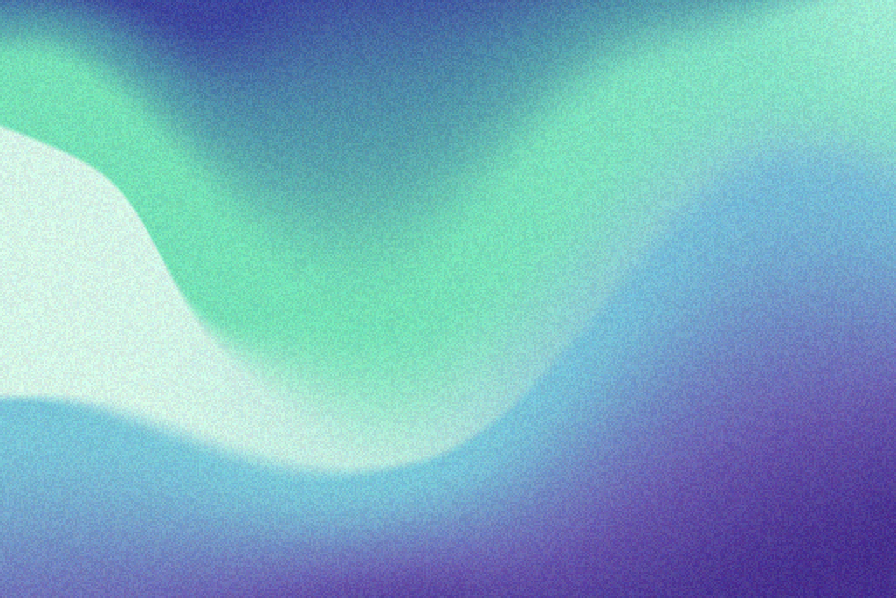
This background is drawn by a WebGL 2 fragment shader. Its source:

```glsl
#version 300 es
precision highp float;
// Soft flowing ribbons of white, mint, blue and indigo under a fine colour grain.
uniform vec2 u_resolution;
out vec4 fragColor;

float ramp(float a, float b, float x) { return smoothstep(a, b, x); }

// Lower rim of the pale ribbon: shallow trough, then a tall crest at the right.
float lowerRim(float x) {
  return 0.335 - 0.125 * ramp(0.05, 0.56, x) + 0.03 * ramp(0.58, 0.8, x)
       + 0.5 * ramp(0.7, 1.32, x) - 0.04 * ramp(1.36, 1.56, x);
}

// Upper rim: rounded shoulder at the left that later runs along the lower rim.
float upperRim(float x) {
  float shoulder = 0.676 - 0.38 * x - 0.114 * tanh((x - 0.268) / 0.075);
  float follow = lowerRim(x) + 0.125 - 0.08 * ramp(0.95, 1.35, x);
  return mix(shoulder, follow, ramp(0.5, 0.8, x));
}

// Sky above the ribbon: mint valley rising through teal to navy.
vec3 upperColor(vec2 p) {
  float mintLine = 0.9 - 0.4 * ramp(0.05, 0.58, p.x) + 0.37 * ramp(0.6, 1.1, p.x)
                 + 0.15 * ramp(1.0, 1.55, p.x);
  float dip = (p.x - 0.36) / 0.16;
  float navyLine = 1.025 - 0.09 * exp(-dip * dip) + 0.1 * ramp(0.65, 1.3, p.x);
  float t = (p.y - mintLine) / (navyLine - mintLine);
  vec3 mint = mix(vec3(0.46, 0.88, 0.72), vec3(0.51, 0.88, 0.77), ramp(0.6, 1.3, p.x));
  mint = mix(mint, vec3(0.62, 0.92, 0.83), 1.0 - ramp(0.0, 0.28, distance(p, vec2(1.5, 1.0))));
  vec3 color = mix(mint, vec3(0.32, 0.59, 0.67), ramp(-0.06, 0.64, t));
  return mix(color, vec3(0.24, 0.28, 0.62), ramp(0.5, 1.15, t));
}

// Water below the ribbon: blue sinking through violet to indigo.
vec3 lowerColor(vec2 p) {
  float rim = lowerRim(p.x);
  float violetLine = -0.015 + 0.12 * p.x + 0.22 * ramp(0.8, 1.38, p.x);
  float depth = (rim - p.y) / (rim - violetLine);
  vec3 blue = mix(vec3(0.48, 0.78, 0.85), vec3(0.46, 0.73, 0.84), ramp(0.6, 1.3, p.x));
  vec3 color = mix(blue, vec3(0.42, 0.36, 0.69), ramp(0.1, 1.35, depth));
  return mix(color, vec3(0.28, 0.19, 0.56), ramp(0.95, 1.95, depth));
}

// Three independent random values per cell.
vec3 hash3(vec2 cell) {
  vec3 q = fract(cell.xyx * vec3(0.1031, 0.1030, 0.0973));
  q += dot(q, q.yxz + 33.33);
  return fract((q.xxy + q.yzz) * q.zyx);
}

void main() {
  vec2 p = gl_FragCoord.xy / u_resolution * vec2(1.5, 1.0);

  // Ribbon fades from white to a blue haze, its upper rim blurring rightwards.
  vec3 ribbon = mix(vec3(0.83, 0.955, 0.905), vec3(0.75, 0.92, 0.88), ramp(0.2, 0.6, p.x));
  ribbon = mix(ribbon, vec3(0.55, 0.80, 0.83), ramp(0.6, 1.0, p.x));
  float blur = 0.006 + 0.135 * ramp(0.24, 0.65, p.x) - 0.05 * ramp(0.95, 1.35, p.x);
  float above = ramp(-blur, blur, p.y - upperRim(p.x));
  vec3 color = mix(ribbon, upperColor(p), above);

  // Lower rim: crisp in the middle, softer at the left and at the right crest.
  float soft = 0.012 + 0.018 * ramp(0.05, 0.25, p.x) * (1.0 - ramp(0.4, 0.7, p.x))
             + 0.05 * ramp(0.82, 1.3, p.x);
  color = mix(lowerColor(p), color, ramp(-soft, soft, p.y - lowerRim(p.x)));

  // Fine grain, partly shared between the channels.
  vec3 grain = hash3(floor(p * 342.0)) - 0.5;
  color += 0.07 * grain + 0.04 * grain.g;
  fragColor = vec4(clamp(color, 0.0, 1.0), 1.0);
}
```
